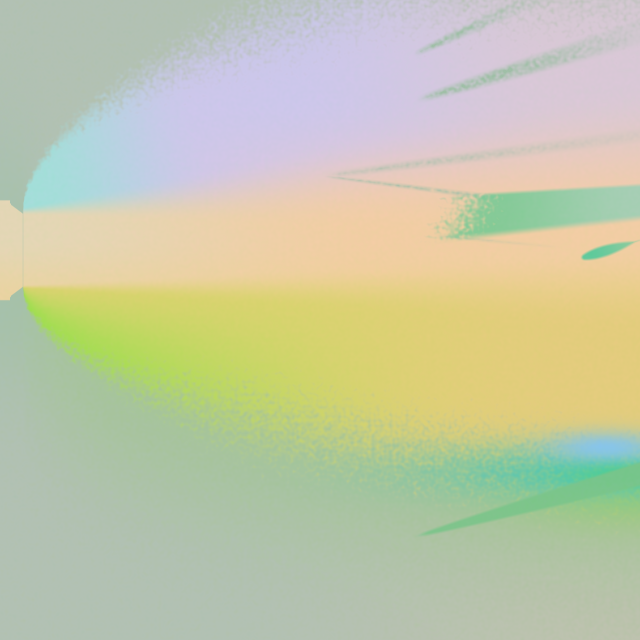
This background is drawn by a Shadertoy shader. Its source:

```glsl
// A pastel jet fans out of a nozzle at the left, with a second source at the right.
// Root-shaped envelopes with widening soft edges bound the colour layers;
// tapered blades cut through them and gradient noise roughens the mist.

const vec3 MIST = vec3(0.70, 0.755, 0.705);
const vec3 MOSS = vec3(0.64, 0.77, 0.59);
const vec3 CREAM = vec3(0.89, 0.84, 0.71);
const vec3 PEACH = vec3(0.945, 0.805, 0.64);
const vec3 PINK = vec3(0.92, 0.785, 0.785);
const vec3 LAVENDER = vec3(0.80, 0.78, 0.92);
const vec3 AQUA = vec3(0.64, 0.87, 0.85);
const vec3 GOLD = vec3(0.89, 0.80, 0.49);
const vec3 LIME = vec3(0.62, 0.87, 0.31);
const vec3 TEAL = vec3(0.35, 0.78, 0.68);
const vec3 SKY = vec3(0.52, 0.77, 0.95);
const vec3 JADE = vec3(0.46, 0.79, 0.58);

const float NOZZLE_X = 0.036;
const float CORE_TOP = 0.668;
const float CORE_LOW = 0.553;

vec2 hashGradient(vec2 cell) {
    vec3 h = fract(cell.xyx * vec3(0.1031, 0.1030, 0.0973));
    h += dot(h, h.yzx + 33.33);
    return fract((h.xx + h.yz) * h.zy) * 2.0 - 1.0;
}

float gradientNoise(vec2 p) {
    vec2 i = floor(p), f = p - i;
    vec2 u = f * f * f * (f * (f * 6.0 - 15.0) + 10.0);
    vec2 e = vec2(0.0, 1.0);
    float low = mix(dot(hashGradient(i), f), dot(hashGradient(i + e.yx), f - e.yx), u.x);
    float high = mix(dot(hashGradient(i + e.xy), f - e.xy), dot(hashGradient(i + e.yy), f - e.yy), u.x);
    return mix(low, high, u.y);
}

// 1 below the edge, 0 above it
float below(float value, float edge, float soft) {
    return 1.0 - smoothstep(edge - soft, edge + soft, value);
}

// Elliptical glow with a Gaussian falloff
float glow(vec2 p, vec2 centre, vec2 radius) {
    vec2 q = (p - centre) / radius;
    return exp(-dot(q, q));
}

// Blade growing from tip to end; close = 1 pinches the end, fade dims it
float blade(vec2 p, vec2 tip, vec2 end, float width, float close, float fade, float soft) {
    vec2 axis = end - tip, q = p - tip;
    float t = dot(q, axis) / dot(axis, axis);
    float across = abs(axis.x * q.y - axis.y * q.x) / length(axis);
    float s = clamp(t, 0.0, 1.2);
    float halfWidth = width * pow(s, 0.7) * max(1.0 - close * s, 0.0);
    float body = below(across, halfWidth, soft) * smoothstep(0.0, 0.08, t);
    return body * (1.0 - fade * smoothstep(0.2, 1.1, t)) * below(t, 1.15, 0.1);
}

vec3 background(vec2 p, float grain) {
    vec3 col = mix(MIST, vec3(0.75, 0.76, 0.69), smoothstep(0.3, 1.0, p.x) * below(p.y, 0.25, 0.25));
    float d = max(p.x - NOZZLE_X, 0.0);
    float rim = CORE_LOW - 0.42 * sqrt(d) * (1.0 - 0.25 * d);
    float halo = exp(-pow((p.y - rim) / 0.17, 2.0)) * smoothstep(-0.25, 0.2, p.x);
    col = mix(col, MOSS, clamp(halo * 0.8 + grain * 0.4, 0.0, 1.0));
    return mix(col, vec3(0.62, 0.75, 0.69), 0.5 * glow(p, vec2(0.0, 0.6), vec2(0.07, 0.2)));
}

vec3 jet(vec3 col, vec2 p, float grain) {
    float d = max(p.x - NOZZLE_X, 0.0);
    float open = smoothstep(NOZZLE_X - 0.002, NOZZLE_X + 0.002, p.x);
    float rise = min(0.47 * sqrt(d), 0.35) + 0.001;
    float drop = 0.37 * sqrt(d) * (1.0 - 0.2 * d) + 0.001;
    float up = p.y - CORE_TOP, down = CORE_LOW - p.y;

    // Upper fan runs from aqua to lavender to pink, lower fan from lime to gold
    vec3 upper = mix(AQUA, LAVENDER, smoothstep(0.02, 0.32, d + 0.25 * max(up, 0.0)));
    upper = mix(upper, vec3(0.85, 0.785, 0.84), smoothstep(0.4, 0.85, d));
    upper = mix(upper, PINK, smoothstep(0.15, 0.6, d) * below(up, 0.08, 0.1));
    float limeShare = smoothstep(-0.1, 0.9, down / drop) * below(d, 0.3, 0.4);
    vec3 lower = mix(vec3(0.86, 0.825, 0.44), GOLD, smoothstep(0.35, 0.9, d));
    lower = mix(lower, LIME, limeShare);

    // Warm core blends into both fans
    vec3 core = mix(CREAM, PEACH, smoothstep(0.0, 0.6, p.x));
    core = mix(core, vec3(0.93, 0.82, 0.58), 0.6 * below(p.y, 0.58, 0.05));
    vec3 fan = mix(core, upper, smoothstep(-0.004 - 0.13 * d, 0.008 + 0.13 * d, up - 0.08 * d));
    fan = mix(fan, lower, smoothstep(-0.002 - 0.06 * d, 0.004 + 0.07 * d, down));
    float topSoft = min(0.008 + 0.19 * d, 0.09), lowSoft = min(0.008 + 0.2 * d, 0.08);
    float cover = below(up + grain * topSoft, rise, topSoft) * below(down + grain * lowSoft, drop, lowSoft);
    col = mix(col, fan, cover * open);

    // Nozzle block with a chamfered mouth
    float slope = mix(0.072, 0.057, clamp((p.x - 0.016) / 0.02, 0.0, 1.0));
    float halfHeight = mix(0.078, slope, smoothstep(0.015, 0.017, p.x));
    return mix(col, core, below(abs(p.y - 0.609), halfHeight, 0.0015) * (1.0 - open));
}

vec3 rightSource(vec3 col, vec2 p, float grain) {
    col = mix(col, vec3(0.60, 0.80, 0.43), 0.75 * glow(p, vec2(1.0, 0.225), vec2(0.20, 0.05)));
    float spread = 0.9 + grain * 0.5;
    col = mix(col, TEAL, clamp(spread * glow(p, vec2(0.94, 0.262), vec2(0.27, 0.042)), 0.0, 1.0));
    col = mix(col, SKY, 0.9 * glow(p, vec2(0.945, 0.301), vec2(0.085, 0.024)));
    col = mix(col, vec3(0.29, 0.81, 0.55), 0.85 * glow(p, vec2(0.99, 0.258), vec2(0.10, 0.018)));
    return mix(col, vec3(0.48, 0.77, 0.54), 0.9 * blade(p, vec2(0.643, 0.160), vec2(1.01, 0.262), 0.018, 0.0, 0.0, 0.003));
}

vec3 streaks(vec3 col, vec2 p, float grain) {
    vec3 sage = vec3(0.62, 0.75, 0.65);
    float thin = blade(p, vec2(0.645, 0.914), vec2(0.82, 0.995), 0.010, 0.0, 0.8, 0.006);
    thin = max(thin, blade(p, vec2(0.647, 0.842), vec2(1.0, 0.950), 0.017, 0.0, 0.85, 0.007));
    thin = max(thin, 0.6 * blade(p, vec2(0.505, 0.725), vec2(0.95, 0.782), 0.008, 0.0, 0.7, 0.007));
    thin = max(thin, 0.8 * blade(p, vec2(0.505, 0.725), vec2(0.75, 0.694), 0.003, 0.0, 0.2, 0.004));
    thin = max(thin, 0.6 * blade(p, vec2(0.68, 0.632), vec2(0.84, 0.617), 0.003, 0.8, 0.7, 0.004));
    col = mix(col, sage, clamp(thin * (0.85 + grain), 0.0, 1.0));

    // Broad band with a dissolving left end
    float k = (p.x - 0.73) / 0.27;
    float band = below(p.y, mix(0.695, 0.711, k), 0.004) * (1.0 - below(p.y, mix(0.629, 0.659, k), 0.007));
    band *= smoothstep(0.675, 0.765, p.x - 0.5 * (p.y - 0.65) + grain * 0.06);
    col = mix(col, mix(JADE, vec3(0.61, 0.81, 0.71), smoothstep(0.75, 1.0, p.x)), band * 0.88);
    float leaf = blade(p, vec2(0.906, 0.596), vec2(0.988, 0.621), 0.025, 0.95, 0.3, 0.003);
    return mix(col, vec3(0.38, 0.79, 0.61), leaf);
}

void mainImage(out vec4 fragColor, in vec2 fragCoord) {
    vec2 p = fragCoord / iResolution.xy;
    float grain = gradientNoise(p * 150.0) + 0.5 * gradientNoise(p * 67.0 + 19.0);
    vec3 col = background(p, grain);
    col = jet(col, p, grain);
    col = rightSource(col, p, grain);
    col = streaks(col, p, grain);
    col += grain * vec3(0.018, -0.004, 0.014);
    fragColor = vec4(clamp(col, 0.0, 1.0), 1.0);
}
```
